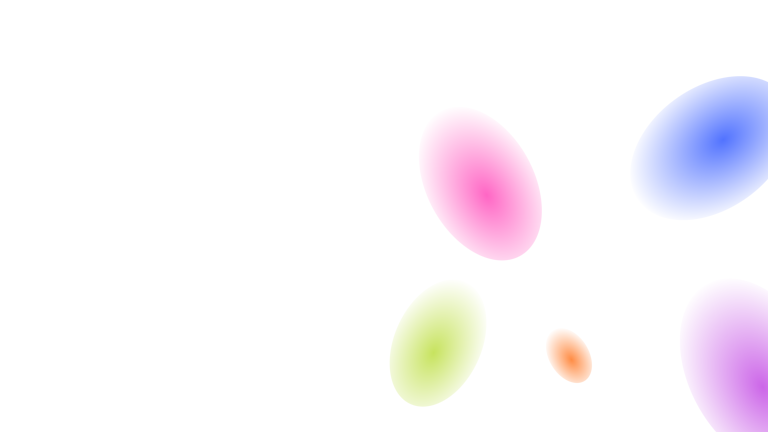
Write a WebGL 1 fragment shader that draws this background.

```glsl
precision highp float;
// Five tilted, softly glowing ellipses on a white background.

uniform vec2 u_resolution;

const vec3 WHITE = vec3(1.0);
const vec3 PINK = vec3(1.0, 0.40, 0.77);
const vec3 BLUE = vec3(0.32, 0.45, 1.0);
const vec3 LIME = vec3(0.78, 0.89, 0.37);
const vec3 ORANGE = vec3(1.0, 0.55, 0.27);
const vec3 PURPLE = vec3(0.80, 0.40, 0.91);

const float GLOW_SHIFT = 0.16; // glow offset along the long axis, in radii
const float GLOW_REACH = 1.17; // distance at which the glow ends, in radii

// Rotate p into a frame whose x axis points along the angle.
vec2 toLocal(vec2 p, float angle) {
    float c = cos(angle);
    float s = sin(angle);
    return vec2(c * p.x + s * p.y, c * p.y - s * p.x);
}

// Blend an ellipse over the base; its glow sits toward the angle.
vec3 addPetal(vec3 base, vec2 p, vec2 center, vec2 radii, float angle,
              vec3 tint, float pixel) {
    vec2 q = toLocal(p - center, angle) / radii;

    // Approximate signed distance to the rim, for a smooth edge
    float r = length(q);
    float slope = max(length(q / radii), 0.001);
    float rim = (r - 1.0) * r / slope;
    float mask = 1.0 - smoothstep(-0.75 * pixel, 0.75 * pixel, rim);

    // Linear falloff from the shifted glow centre
    float glow = 1.0 - length(q - vec2(GLOW_SHIFT, 0.0)) / GLOW_REACH;
    return mix(base, tint, mask * clamp(glow, 0.0, 1.0));
}

void main() {
    // Canvas height is one unit
    vec2 p = gl_FragCoord.xy / u_resolution.y;
    float pixel = 1.0 / u_resolution.y;

    vec3 color = WHITE;
    color = addPetal(color, p, vec2(1.112, 0.575), vec2(0.191, 0.124), -1.07, PINK, pixel);
    color = addPetal(color, p, vec2(1.647, 0.657), vec2(0.208, 0.141), 0.62, BLUE, pixel);
    color = addPetal(color, p, vec2(1.014, 0.206), vec2(0.155, 0.101), -1.995, LIME, pixel);
    color = addPetal(color, p, vec2(1.317, 0.177), vec2(0.069, 0.046), -1.02, ORANGE, pixel);
    color = addPetal(color, p, vec2(1.748, 0.137), vec2(0.234, 0.153), -1.08, PURPLE, pixel);

    gl_FragColor = vec4(color, 1.0);
}
```
